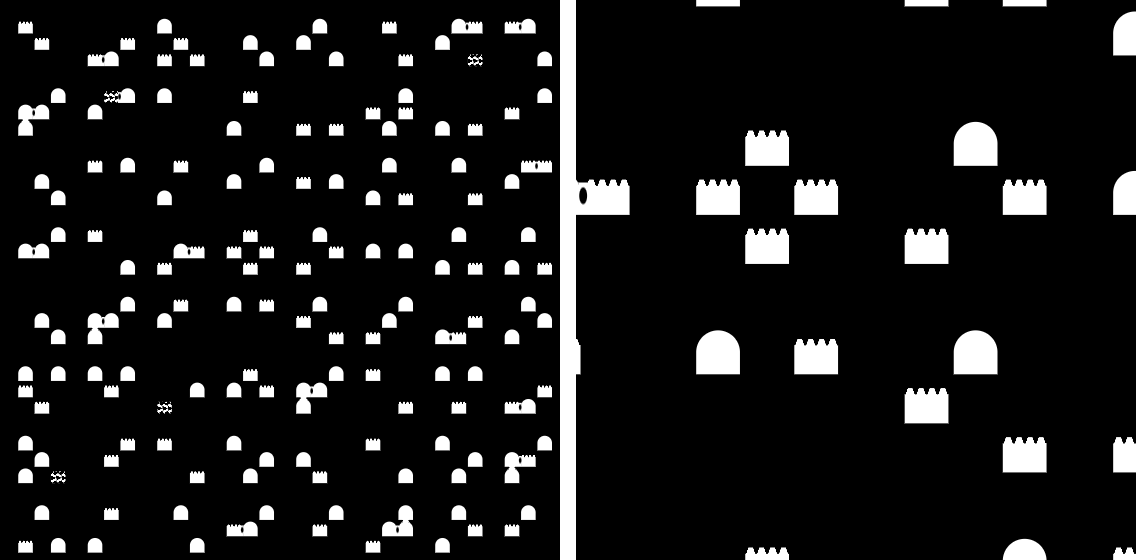
Left: the whole. Right: its middle third, enlarged.
A Shadertoy shader for this pattern:

```glsl
// White domes and notched blocks scattered in an 8 x 8 array of 3 x 3 plots.
// Each plot fills a few cells by modular stepping; neighbours in a plot are
// joined by bridges and necks, all drawn with distance functions.

#define PLOT_PITCH 0.1241              // spacing of plots, in canvas heights
#define CELL_SIZE 0.0292               // spacing of cells inside a plot
#define MARGIN vec2(0.0310, 0.0117)    // lower left corner of the first plot
#define NOTCHED_SHARE 0.33
#define CRUMBLED_SHARE 0.015
#define HALF_WIDTH 0.446               // the rest is in cell units
#define BASE 0.05
#define NOTCHED_TOP 0.77
#define NOTCH_DEPTH 0.13
#define BRIDGE_TOP 0.71

const vec3 BLACK = vec3(0.0);
const vec3 WHITE = vec3(1.0);

float hash(vec2 p) {
    vec3 q = fract(p.xyx * vec3(0.1031, 0.1030, 0.0973));
    q += dot(q, q.yzx + 33.33);
    return fract((q.x + q.y) * q.z);
}

// One to four cells of a plot are filled, spread by a stride modulo nine.
bool isFilled(vec2 plot, vec2 cell) {
    if (min(cell.x, cell.y) < 0.0 || max(cell.x, cell.y) > 2.0) return false;
    float pick = hash(plot + 17.0);
    float count = 1.0 + step(0.05, pick) + step(0.42, pick) + step(0.8, pick);
    float stride = hash(plot + 41.0) < 0.5 ? 5.0 : 7.0;
    float offset = floor(9.0 * hash(plot + 73.0));
    float index = cell.x + 3.0 * cell.y;
    return mod(index * stride + offset + 0.5, 9.0) < count;
}

float cellHash(vec2 plot, vec2 cell) {
    return hash(plot * 5.0 + cell + 131.0);
}

bool isNotched(vec2 plot, vec2 cell) {
    return cellHash(plot, cell) < NOTCHED_SHARE;
}

float domeDistance(vec2 p) {
    float arch = length(vec2(p.x - 0.5, max(p.y - 0.5, 0.0))) - HALF_WIDTH;
    return max(arch, BASE - p.y);
}

float notchedDistance(vec2 p) {
    float side = abs(p.x - 0.5) - HALF_WIDTH;
    float tooth = fract(2.0 * (p.x - 0.5) / HALF_WIDTH);
    float notch = smoothstep(0.35, 0.9, abs(2.0 * tooth - 1.0));
    float top = NOTCHED_TOP - NOTCH_DEPTH * notch;
    return max(side, max(BASE - p.y, p.y - top));
}

float cellDistance(vec2 plot, vec2 cell, vec2 p) {
    if (!isFilled(plot, cell)) return 1.0;
    bool notched = isNotched(plot, cell);
    float d = notched ? notchedDistance(p) : domeDistance(p);

    // Rare blocks are eaten away by layered sines.
    if (cellHash(plot, cell) < CRUMBLED_SHARE)
        d = max(d, 0.12 * (sin(19.0 * p.x + 2.0 * sin(13.0 * p.y)) + sin(21.0 * p.y)));

    vec2 edge = 0.5 - abs(p - 0.5);        // distance to the nearest cell sides
    vec2 side = vec2(p.x < 0.5 ? -1.0 : 1.0, p.y < 0.5 ? -1.0 : 1.0);

    // Bridge to the neighbour beside, pierced by a small eye.
    if (isFilled(plot, cell + vec2(side.x, 0.0))) {
        float bridge = max(edge.x - 0.1, max(BASE - p.y, p.y - BRIDGE_TOP));
        float eye = 0.08 * (length(vec2(edge.x / 0.08, (p.y - 0.44) / 0.17)) - 1.0);
        d = max(min(d, bridge), -eye);
    }

    // Neck between the crown of a dome and the shape above it.
    vec2 other = cell + vec2(0.0, side.y);
    vec2 lower = side.y > 0.0 ? cell : other;
    if (isFilled(plot, other) && !isNotched(plot, lower))
        d = min(d, max(edge.y - 0.12, abs(p.x - 0.5) - 0.15 - edge.y));
    return d;
}

void mainImage(out vec4 fragColor, in vec2 fragCoord) {
    vec2 position = fragCoord / iResolution.y - MARGIN;
    vec2 plot = floor(position / PLOT_PITCH);
    vec2 local = (position - plot * PLOT_PITCH) / CELL_SIZE;
    vec2 cell = floor(local);

    float pixel = 1.0 / (iResolution.y * CELL_SIZE);
    float d = cellDistance(plot, cell, local - cell);
    float coverage = clamp(0.5 - d / pixel, 0.0, 1.0);
    fragColor = vec4(mix(BLACK, WHITE, coverage), 1.0);
}
```
